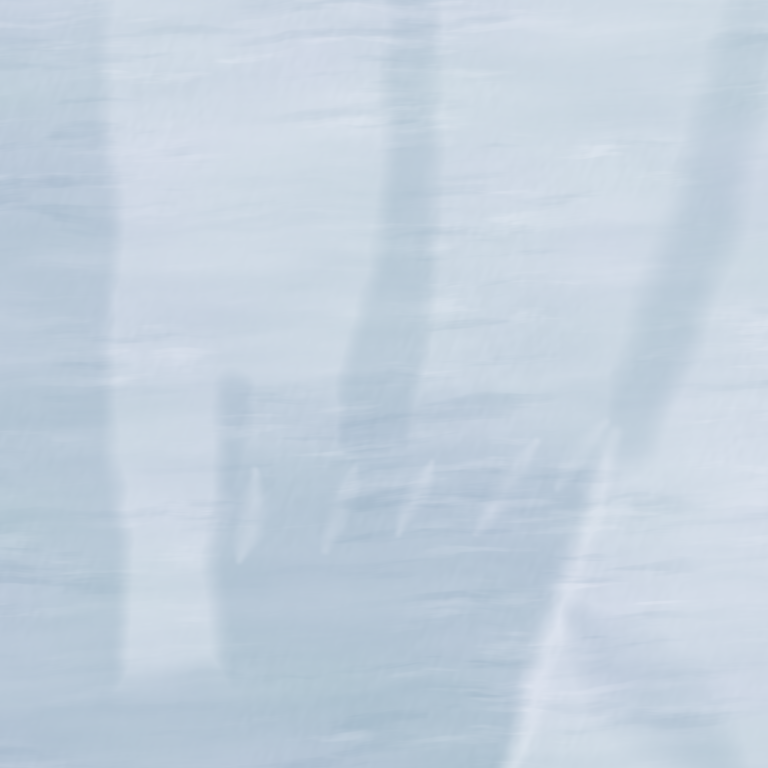
This texture is drawn by a three.js fragment shader. Its source:

```glsl
// Pale blue frosted sheet: soft upright shadows over a lit ground, pooling into
// a dim lower mass. Shadows are blurred bands with warped edges; sideways wisps,
// a few slanted glints and faint patchy grain from value noise lie on top.

#define LIT_COLOR vec3(0.836, 0.872, 0.914)
#define SHADE_COLOR vec3(0.674, 0.750, 0.814)
#define EDGE_SOFT 0.022
#define WARP 0.045
#define WISP_AMOUNT 0.30
#define LINE_AMOUNT 0.17
#define CLOUD_AMOUNT 0.30
#define GRAIN_AMOUNT 0.011
#define GLINT_COUNT 5

varying vec2 vUv;

float hash(vec2 p) {
  return fract(sin(dot(p, vec2(127.1, 311.7))) * 43758.5453);
}

float noise(vec2 p) {
  vec2 i = floor(p);
  vec2 f = fract(p);
  f = f * f * (3.0 - 2.0 * f);
  return mix(mix(hash(i), hash(i + vec2(1.0, 0.0)), f.x),
             mix(hash(i + vec2(0.0, 1.0)), hash(i + 1.0), f.x), f.y);
}

float fbm(vec2 p) {
  float sum = 0.0;
  float weight = 0.5;
  for (int i = 0; i < 4; i++) {
    sum += weight * noise(p);
    p = p * 2.03 + 17.3;
    weight *= 0.5;
  }
  return sum / 0.9375;
}

// Soft step up around an edge.
float rise(float edge, float x, float soft) {
  return smoothstep(edge - soft, edge + soft, x);
}

// Soft strip between two edges.
float band(float x, float left, float right, float soft) {
  return rise(left, x, soft) * (1.0 - rise(right, x, soft));
}

// Soft tapered streak from a to b.
float streak(vec2 p, vec2 a, vec2 b, float width) {
  vec2 axis = b - a;
  float t = clamp(dot(p - a, axis) / dot(axis, axis), 0.0, 1.0);
  float taper = width * (0.35 + 0.65 * sin(3.14159 * t));
  return 1.0 - smoothstep(0.0, taper, length(p - a - axis * t));
}

// Amount of shadow, from 0 for lit to 1 for dim.
float shadows(vec2 p) {
  float low = 1.0 - p.y;
  float leftWall = (1.0 - rise(0.143 + 0.025 * low, p.x, EDGE_SOFT))
                 * (0.46 + 0.24 * smoothstep(0.0, 0.45, low));

  // Two trunks that lean and widen downwards.
  float bend = 0.075 * smoothstep(0.2, 0.6, low);
  float middleTrunk = band(p.x, 0.496 - bend, 0.562 - 0.3 * bend, EDGE_SOFT)
                    * rise(0.38, p.y, 0.08) * (0.42 + 0.55 * low);
  float lean = 0.955 - 0.34 * low;
  float rightTrunk = band(p.x, lean, lean + 0.10, 0.035)
                   * rise(0.40, p.y, 0.08) * (0.38 + 0.50 * low);

  // Lower mass with a pale halo above it, the floor, and a short post.
  float slope = 0.655 + 0.34 * p.y;
  float inside = band(p.x, 0.288, slope, EDGE_SOFT);
  float mass = inside * (1.0 - rise(0.44, p.y, 0.08)) * 0.73;
  float halo = inside * (1.0 - rise(0.51, p.y, 0.05)) * 0.46;
  float ground = (1.0 - rise(0.105 + 0.05 * p.x, p.y, 0.045))
               * (1.0 - rise(slope, p.x, EDGE_SOFT)) * 0.84;
  float post = band(p.x, 0.287, 0.333, EDGE_SOFT)
             * band(p.y, 0.25, 0.52, 0.05) * 0.72;
  float ramp = streak(p, vec2(0.75, 0.20), vec2(0.97, -0.04), 0.12) * 0.50;

  float dim = max(max(leftWall, middleTrunk), max(rightTrunk, max(mass, halo)));
  dim = max(max(dim, ground), max(post, ramp));
  float haze = 0.13 + 0.15 * band(p.y, 0.40, 0.66, 0.12) * (1.0 - rise(0.8, p.x, 0.2));
  return max(dim, haze);
}

// Slanted highlights scattered in the lower half, beside one long seam.
float glints(vec2 p) {
  float sum = streak(p, vec2(0.655, -0.02), vec2(0.80, 0.44), 0.040) * 0.26;
  for (int i = 0; i < GLINT_COUNT; i++) {
    float k = float(i);
    vec2 foot = vec2(0.325 + 0.10 * k, 0.26 + 0.11 * hash(vec2(k, 3.7)));
    float size = 0.08 + 0.07 * hash(vec2(k, 8.1));
    vec2 tip = foot + size * vec2(0.10 + 0.16 * k, 1.0);
    sum += streak(p, foot, tip, 0.024) * (0.14 + 0.26 * hash(vec2(k, 5.3)));
  }
  return sum;
}

void main() {
  vec2 p = vUv;
  vec2 drift = vec2(fbm(p * 7.0), fbm(p * 7.0 + 31.0)) - 0.5;
  float dim = shadows(p + drift * WARP);

  // Broad clouding, then wisps stretched sideways with a slight tilt.
  float cloud = fbm(p * vec2(4.0, 7.0) + 5.0) - 0.5;
  float height = p.y - 0.05 * p.x + 0.02 * drift.y;
  float wisp = fbm(vec2(p.x * 4.0, height * 26.0)) - 0.5;
  dim += cloud * CLOUD_AMOUNT + wisp * WISP_AMOUNT;

  // Sparse thin lines, dark and pale, fading in and out along their length.
  float patches = smoothstep(0.40, 0.68, fbm(p * vec2(5.0, 9.0) + 44.0));
  float dark = smoothstep(0.56, 0.80, fbm(vec2(p.x * 8.0, height * 58.0) + 9.0));
  float pale = smoothstep(0.56, 0.80, fbm(vec2(p.x * 9.0, height * 64.0) + 71.0));
  dim += (dark - pale) * (0.35 + patches) * LINE_AMOUNT;
  dim -= glints(p + drift * 0.04);

  // Faint steep grain in patches, and a lilac tint.
  float grain = noise(vec2(p.x * 150.0 - p.y * 60.0, p.y * 70.0 + p.x * 20.0)) - 0.5;
  vec3 color = mix(LIT_COLOR, SHADE_COLOR, clamp(dim, -0.08, 1.08));
  color += vec3(0.020, -0.004, 0.020) * (fbm(p * vec2(5.0, 9.0) + 60.0) - 0.5);
  gl_FragColor = vec4(color + grain * GRAIN_AMOUNT * (0.4 + patches), 1.0);
}
```
